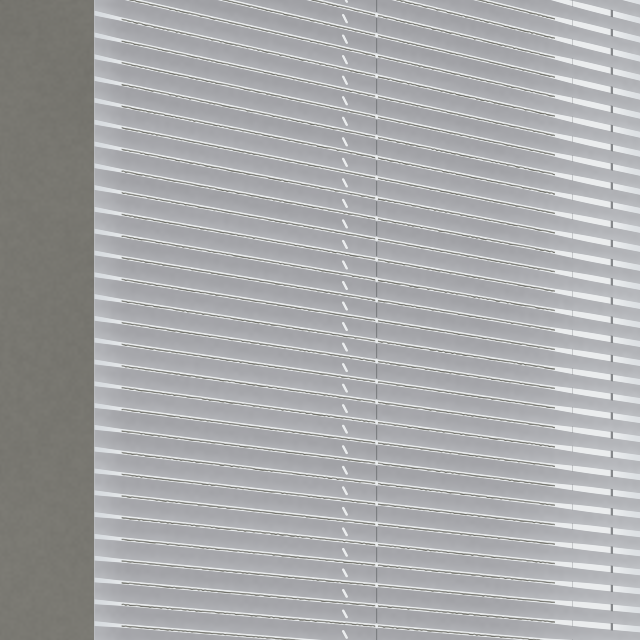
Write a Shadertoy shader that draws this pattern.

```glsl
// Slatted window blind in perspective beside a plain rough wall.

// Layout, in canvas heights; y runs downward from the top
const float WALL_EDGE  = 0.147;
const float SPAN_LEFT  = 0.190;   // dark seams run between these two
const float SPAN_RIGHT = 0.867;
const float SEAM_START = 0.0299;  // first seam at SPAN_LEFT
const float SEAM_DROP  = 0.1510;  // its fall across the span
const float PITCH      = 0.03385; // slat spacing at SPAN_LEFT
const float PITCH_LOSS = 0.00345; // spacing lost across the span
const float GAP_HALF   = 0.0029;
const float SEAM_HALF  = 0.0011;
const float SLOT_X     = 0.539;
const float SLOT_PHASE = 0.55;
const float SLOT_RADIUS = 0.0020;
const float CORD_X      = 0.5885;
const float BACK_CORD_X = 0.956;
const float FAINT_CORD_X = 0.8945;

// Colours
const vec3 WALL   = vec3(0.470, 0.465, 0.440);
const vec3 SLAT   = vec3(0.650, 0.653, 0.670);
const vec3 SHEEN  = vec3(0.760, 0.770, 0.785);
const vec3 LIGHT  = vec3(0.920, 0.930, 0.935);
const vec3 HAZE   = vec3(0.810, 0.830, 0.850);
const vec3 SEAM   = vec3(0.430, 0.430, 0.400);
const vec3 CORD   = vec3(0.450, 0.460, 0.470);

float hash(vec2 p) {
    vec3 q = fract(vec3(p.xyx) * 0.1031);
    q += dot(q, q.yzx + 33.33);
    return fract((q.x + q.y) * q.z);
}

float noise(vec2 p) {
    vec2 i = floor(p), f = fract(p);
    f = f * f * (3.0 - 2.0 * f);
    return mix(mix(hash(i), hash(i + vec2(1, 0)), f.x),
               mix(hash(i + vec2(0, 1)), hash(i + vec2(1, 1)), f.x), f.y);
}

float segment(vec2 p, vec2 halfAxis) {
    float t = clamp(dot(p, halfAxis) / dot(halfAxis, halfAxis), -1.0, 1.0);
    return length(p - halfAxis * t);
}

// Smooth coverage of a shape from its signed distance
float cover(float d, float aa) {
    return 1.0 - smoothstep(-aa, aa, d);
}

vec3 wallColor(vec2 p) {
    float grain = noise(p * 95.0) * 0.5 + noise(p * 210.0) * 0.5 - 0.5;
    float broad = noise(p * 7.0) - 0.5;
    return WALL * (1.0 + 0.06 * grain + 0.03 * broad + 0.03 * (p.y - 0.5));
}

vec3 blindColor(vec2 p, float aa) {
    // Seams fan out: each is a straight line, closer together to the right
    float across = (p.x - SPAN_LEFT) / (SPAN_RIGHT - SPAN_LEFT);
    float pitch = PITCH - PITCH_LOSS * across;
    float row = (p.y - SEAM_START - SEAM_DROP * across) / pitch;
    float phase = fract(row);
    float seamIndex = floor(row + 0.5);
    float offset = (row - seamIndex) * pitch;

    // Curved slat face, paler at its lower lip and toward both ends
    float ends = smoothstep(0.20, WALL_EDGE, p.x) * 0.35
               + smoothstep(0.74, 1.0, p.x) * 0.50;
    float curve = smoothstep(0.35, 1.0, phase) * 0.38
                + smoothstep(0.18, 0.0, phase) * 0.15;
    vec3 col = mix(SLAT * 0.985, SHEEN, clamp(curve + ends, 0.0, 1.0));
    col *= 1.0 + 0.02 * (p.y - 0.5) + 0.02 * (noise(p * 130.0) - 0.5);
    col *= 1.0 + 0.025 * (hash(vec2(floor(row) + 40.0, 3.0)) - 0.5);

    // Daylight between slats, wider beyond the seams
    float halfGap = GAP_HALF + 0.0008 * smoothstep(SPAN_LEFT, WALL_EDGE, p.x)
                  + 0.0018 * smoothstep(SPAN_RIGHT - 0.03, 0.93, p.x);
    float gap = cover(abs(offset) - halfGap, aa);
    float haze = smoothstep(SPAN_LEFT + 0.02, WALL_EDGE, p.x) * 0.7
               + smoothstep(0.95, 1.0, p.x) * 0.5;
    col = mix(col, mix(LIGHT, HAZE, haze), gap);

    // Rough broken dark seam inside the gap
    float rough = noise(vec2(p.x * 290.0, seamIndex * 7.3 + 90.0));
    float seam = cover(abs(offset - 0.0005 - (rough - 0.5) * 0.0010) - SEAM_HALF, aa);
    seam *= smoothstep(SPAN_LEFT - aa, SPAN_LEFT + aa, p.x)
          * cover(p.x - SPAN_RIGHT, aa) * (0.68 + 0.32 * rough);
    col = mix(col, SEAM, seam);

    // Rear cords show only through the gaps
    float rear = cover(abs(p.x - BACK_CORD_X) - 0.0018, aa) * 0.85
               + cover(abs(p.x - FAINT_CORD_X) - 0.0006, aa) * 0.35;
    col = mix(col, CORD, rear * cover(abs(offset) - halfGap - 0.001, aa));

    // Slanted cord slots, one per slat
    vec2 slot = vec2(p.x - SLOT_X, (phase - SLOT_PHASE) * pitch);
    float slotMask = cover(segment(slot, vec2(0.0026, 0.0046)) - SLOT_RADIUS, aa);
    col = mix(col, LIGHT, slotMask);

    // Front cord with a bright knot at every seam
    float cordX = p.x - CORD_X;
    col = mix(col, CORD, cover(abs(cordX) - 0.0009, aa) * 0.85);
    float knot = length(vec2(cordX, offset * 0.55)) - 0.0022;
    return mix(col, LIGHT, cover(knot, aa));
}

void mainImage(out vec4 fragColor, in vec2 fragCoord) {
    vec2 p = fragCoord / iResolution.y;
    p.y = 1.0 - p.y;
    float aa = 0.6 / iResolution.y;
    float blind = 1.0 - cover(p.x - WALL_EDGE, aa);
    vec3 col = mix(wallColor(p), blindColor(p, aa), blind);
    // Pale cut edge of the slats
    col = mix(col, SHEEN, cover(abs(p.x - WALL_EDGE - 0.0008) - 0.0008, aa) * 0.6);
    fragColor = vec4(col, 1.0);
}
```
